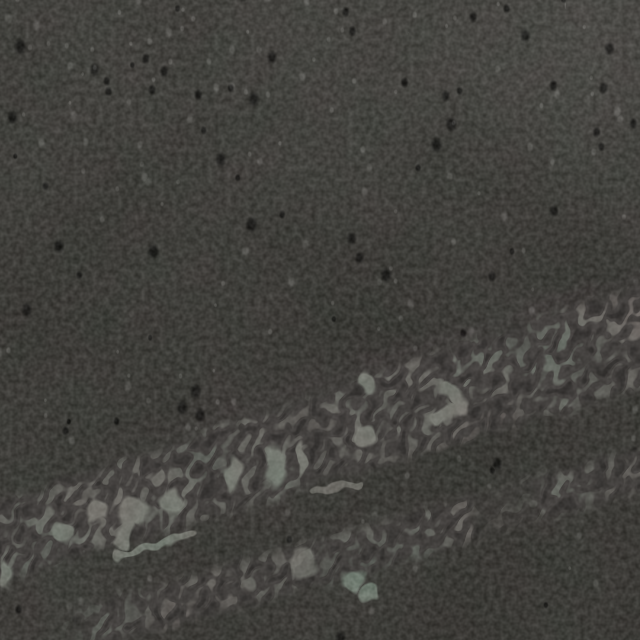
This texture is drawn by a WebGL 1 fragment shader. Its source:

```glsl
precision highp float;
// Dark worn asphalt crossed by two slanting bands of flaked pale paint.
// Gradient noise gives grain and flakes, jittered cells give pits and flecks,
// and a few warped ellipses and strokes form the largest paint chips.

uniform vec2 u_resolution;

#define ASPHALT vec3(0.243, 0.240, 0.224)
#define BED vec3(0.282, 0.268, 0.262)
#define PAINT vec3(0.490, 0.495, 0.465)
#define GRAIN_SCALE 105.0
#define GRAIN_AMOUNT 0.055
#define FLAKE_SCALE vec2(66.0, 50.0)
#define FLAKE_AMOUNT 0.68
#define CHIP_WARP 0.008
#define PIT_CELLS 30.0
#define FLECK_CELLS 44.0

vec2 hash2(vec2 p) {
  vec3 q = fract(vec3(p.xyx) * vec3(0.1031, 0.1030, 0.0973));
  q += dot(q, q.yzx + 33.33);
  return fract((q.xx + q.yz) * q.zy);
}

float cornerGradient(vec2 cell, vec2 offset) {
  float angle = 6.28318 * hash2(cell).x;
  return dot(vec2(cos(angle), sin(angle)), offset);
}

float gradientNoise(vec2 p) {
  vec2 i = floor(p), f = fract(p);
  vec2 w = f * f * f * (f * (f * 6.0 - 15.0) + 10.0);
  vec2 e = vec2(1.0, 0.0);
  float low = mix(cornerGradient(i, f), cornerGradient(i + e, f - e), w.x);
  float high = mix(cornerGradient(i + e.yx, f - e.yx),
                   cornerGradient(i + 1.0, f - 1.0), w.x);
  return 1.4 * mix(low, high, w.y);
}

float fbm(vec2 p) {
  float sum = 0.0, gain = 0.55;
  for (int k = 0; k < 3; k++) {
    sum += gain * gradientNoise(p);
    p = mat2(1.6, 1.2, -1.2, 1.6) * p + 7.3;
    gain *= 0.5;
  }
  return sum;
}

// Soft spots, at most one per cell, kept with the given probability
float scatter(vec2 p, float cells, float chance) {
  p *= cells;
  float cover = 0.0;
  for (int y = -1; y <= 1; y++) {
    for (int x = -1; x <= 1; x++) {
      vec2 cell = floor(p) + vec2(float(x), float(y));
      vec2 pick = hash2(cell + 91.7);
      vec2 d = p - cell - hash2(cell + 17.0);
      float radius = mix(0.10, 0.27, pick.y);
      float spot = 1.0 - smoothstep(0.4, 1.3, length(d * vec2(1.0, 0.75)) / radius);
      cover = max(cover, spot * step(pick.x, chance));
    }
  }
  return cover;
}

float chip(vec2 p, vec2 center, vec2 radii) {
  return 1.0 - smoothstep(0.72, 1.12, length((p - center) / radii));
}

float stroke(vec2 p, vec2 a, vec2 b, float width) {
  vec2 ab = b - a;
  float t = clamp(dot(p - a, ab) / dot(ab, ab), 0.0, 1.0);
  return 1.0 - smoothstep(0.65, 1.3, length(p - a - ab * t) / width);
}

float largeChips(vec2 p) {
  float c = chip(p, vec2(0.098, 0.167), vec2(0.017, 0.016));
  c = max(c, chip(p, vec2(0.150, 0.202), vec2(0.021, 0.017)));
  c = max(c, chip(p, vec2(0.208, 0.200), vec2(0.027, 0.025)));
  c = max(c, chip(p, vec2(0.267, 0.215), vec2(0.022, 0.020)));
  c = max(c, chip(p, vec2(0.365, 0.258), vec2(0.015, 0.029)));
  c = max(c, chip(p, vec2(0.432, 0.271), vec2(0.018, 0.037)));
  c = max(c, chip(p, vec2(0.471, 0.284), vec2(0.008, 0.026)));
  c = max(c, chip(p, vec2(0.569, 0.319), vec2(0.015, 0.017)));
  c = max(c, chip(p, vec2(0.573, 0.405), vec2(0.013, 0.020)));
  c = max(c, chip(p, vec2(0.553, 0.092), vec2(0.019, 0.017)));
  c = max(c, chip(p, vec2(0.577, 0.073), vec2(0.013, 0.014)));
  c = max(c, chip(p, vec2(0.010, 0.105), vec2(0.013, 0.022)));
  c = max(c, 0.7 * chip(p, vec2(0.475, 0.122), vec2(0.022, 0.026)));
  c = max(c, stroke(p, vec2(0.205, 0.195), vec2(0.190, 0.150), 0.010));
  c = max(c, stroke(p, vec2(0.185, 0.130), vec2(0.300, 0.165), 0.007));
  c = max(c, 0.8 * stroke(p, vec2(0.490, 0.232), vec2(0.560, 0.246), 0.006));
  c = max(c, stroke(p, vec2(0.695, 0.395), vec2(0.722, 0.366), 0.010));
  return max(c, stroke(p, vec2(0.722, 0.366), vec2(0.680, 0.347), 0.010));
}

void main() {
  vec2 uv = gl_FragCoord.xy / u_resolution;
  float broad = fbm(uv * 5.0), patchy = fbm(uv * 13.0 + 4.0);
  vec2 warp = vec2(gradientNoise(uv * 42.0), gradientNoise(uv * 42.0 + 31.0));

  // Band masks with ragged edges
  float ragged = 0.012 * patchy + 0.006 * warp.x;
  float top = 0.218 + 0.340 * uv.x - uv.y + ragged;
  float bottom = uv.y - 0.088 - 0.303 * uv.x + ragged;
  float upper = smoothstep(-0.012, 0.018, top) * smoothstep(-0.012, 0.020, bottom);
  float middle = abs(uv.y + 0.020 - 0.285 * uv.x) + ragged;
  float lower = 1.0 - smoothstep(0.022, 0.050, middle);
  lower *= smoothstep(0.06, 0.20, uv.x) * (1.0 - 0.6 * chip(uv, vec2(0.79, 0.20), vec2(0.06)));
  float band = max(upper, lower * 0.9);

  // Asphalt: broad tone, grain, pits and pale flecks
  float tone = 0.030 * smoothstep(0.50, 0.95, uv.y) * (0.5 + uv.x) - 0.012 * uv.x * (1.0 - uv.y);
  vec3 color = ASPHALT + tone + 0.022 * broad;
  color += vec3(0.012, -0.003, 0.004) * patchy;
  float open = 1.0 - band;
  float worn = smoothstep(0.45, 1.0, uv.y);
  color *= 1.0 - 0.50 * open * scatter(uv, PIT_CELLS, 0.05 + 0.15 * worn * (1.2 - uv.x));
  color += 0.09 * open * scatter(uv + 3.0, FLECK_CELLS, 0.05 + 0.12 * worn * (1.2 - uv.x));
  color += vec3(0.016, 0.007, 0.014) * exp(-abs(top + 0.015) * 45.0) * smoothstep(0.1, 0.5, uv.x);

  // Paint: stained bed, small flakes and large chips
  color = mix(color, BED + 0.02 * patchy, 0.75 * band);
  vec2 slanted = vec2(uv.x - 0.25 * uv.y, uv.y - 0.25 * uv.x);
  float flakes = gradientNoise(slanted * FLAKE_SCALE + 0.5 * warp);
  float amount = band * FLAKE_AMOUNT * clamp(0.8 + 0.8 * patchy, 0.3, 1.0);
  vec3 paint = PAINT + vec3(-0.03, 0.015, 0.0) * broad * 2.0 + 0.025 * warp.y;
  color *= 1.0 - 0.22 * band * smoothstep(0.10, 0.60, -flakes);
  color = mix(color, paint, amount * smoothstep(0.05, 0.42, flakes));
  color = mix(color, paint, 0.88 * largeChips(uv + CHIP_WARP * warp));

  float grain = gradientNoise(uv * GRAIN_SCALE) + 0.6 * gradientNoise(uv * GRAIN_SCALE * 1.9 + 9.0);
  gl_FragColor = vec4(color + GRAIN_AMOUNT * grain * (1.0 - 0.4 * band), 1.0);
}
```
